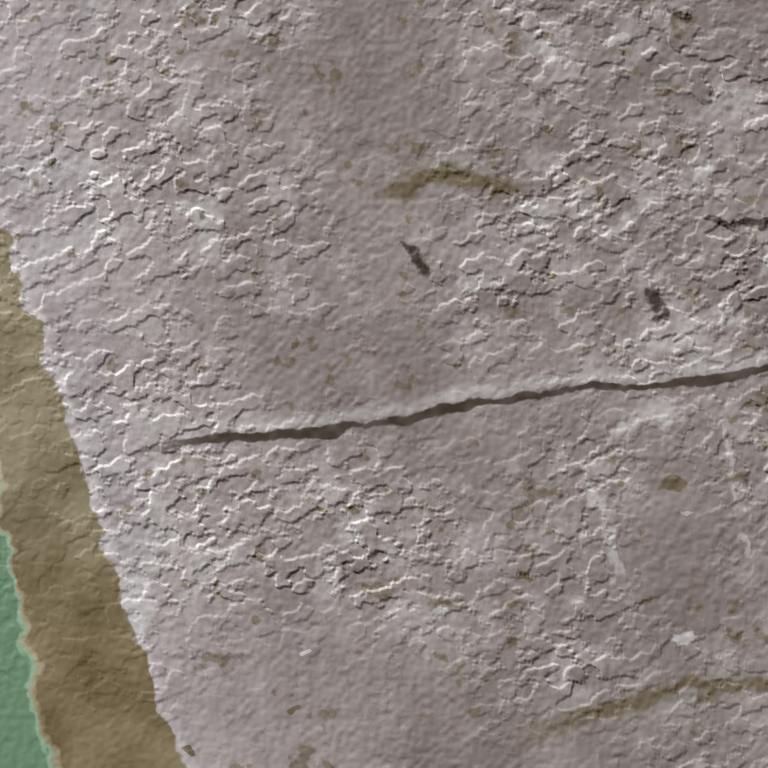
This texture is drawn by a Shadertoy shader. Its source:

```glsl
// Weathered plaster wall: mauve paint under flaking chalky lime, split by a long crack,
// with a brown band and a green corner at the lower left. A noise height field is lit
// from the upper left; cracks, ridges and hollows are warped strokes laid over it.

const vec3 PAINT_LIGHT = vec3(0.645, 0.612, 0.615);
const vec3 PAINT_DARK  = vec3(0.525, 0.488, 0.475);
const vec3 CHALK       = vec3(0.715, 0.700, 0.695);
const vec3 BROWN       = vec3(0.455, 0.405, 0.305);
const vec3 OLIVE       = vec3(0.400, 0.355, 0.275);
const vec3 GREEN       = vec3(0.410, 0.520, 0.420);
const vec3 SHADOW      = vec3(0.215, 0.180, 0.155);
const vec2 LIGHT_DIR   = vec2(-0.55, 0.83);

float hash(vec2 p) {
    return fract(sin(dot(p, vec2(127.1, 311.7))) * 43758.5453);
}

float noise(vec2 p) {
    vec2 i = floor(p), f = fract(p);
    f = f * f * (3.0 - 2.0 * f);
    return mix(mix(hash(i), hash(i + vec2(1, 0)), f.x),
               mix(hash(i + vec2(0, 1)), hash(i + vec2(1, 1)), f.x), f.y);
}

float fbm(vec2 p) {
    float sum = 0.0, amp = 0.53;
    for (int i = 0; i < 4; i++) {
        sum += amp * noise(p);
        p = mat2(1.6, 1.2, -1.2, 1.6) * p + 7.3;
        amp *= 0.5;
    }
    return sum;
}

// Soft elliptical spot
float blob(vec2 p, vec2 centre, vec2 radius) {
    vec2 q = (p - centre) / radius;
    return exp(-dot(q, q));
}

// Soft line from a to b
float stroke(vec2 p, vec2 a, vec2 b, float width) {
    vec2 ab = b - a;
    float t = clamp(dot(p - a, ab) / dot(ab, ab), 0.0, 1.0);
    return 1.0 - smoothstep(width * 0.3, width, length(p - a - ab * t));
}

// How heavily the surface flakes at p
float roughness(vec2 p) {
    float r = 0.42 + 0.5 * blob(p, vec2(0.22, 0.76), vec2(0.17, 0.30))
            + 0.45 * blob(p, vec2(0.40, 0.31), vec2(0.24, 0.10))
            + 0.35 * blob(p, vec2(0.82, 0.60), vec2(0.20, 0.15))
            - 0.40 * blob(p, vec2(0.40, 0.07), vec2(0.28, 0.15))
            - 0.35 * blob(p, vec2(0.42, 0.90), vec2(0.12, 0.11))
            - 0.45 * blob(p, vec2(0.36, 0.54), vec2(0.10, 0.04))
            - 0.25 * blob(p, vec2(0.89, 0.37), vec2(0.08, 0.07));
    return clamp(r + 1.3 * (fbm(p * 8.0) - 0.5), 0.1, 1.0);
}

// Raised lime veins and smears
float ridges(vec2 p) {
    float r = stroke(p, vec2(0.77, 0.39), vec2(0.80, 0.25), 0.011);
    r = max(r, stroke(p, vec2(0.95, 0.45), vec2(0.97, 0.26), 0.007));
    r = max(r, stroke(p, vec2(0.79, 0.70), vec2(0.92, 0.78), 0.015));
    r = max(r, stroke(p, vec2(0.84, 0.54), vec2(0.96, 0.60), 0.021));
    return max(r, stroke(p, vec2(0.80, 0.44), vec2(0.90, 0.47), 0.016));
}

float height(vec2 p, float rough) {
    vec2 slanted = vec2(0.82 * p.x + 0.35 * p.y, 1.15 * p.y - 0.45 * p.x);
    float flakes = smoothstep(0.43, 0.60, fbm(slanted * 52.0));
    return rough * (flakes + 0.6 * fbm(p * 105.0)) + 0.35 * noise(p * 140.0)
         + 0.5 * fbm(p * 22.0);
}

float crackY(float x) {
    return 0.405 + 0.141 * (x - 0.15) + 0.006 * sin(x * 14.0 - 2.0)
         + 0.010 * (fbm(vec2(x * 30.0, 4.0)) - 0.5);
}

void mainImage(out vec4 fragColor, in vec2 fragCoord) {
    vec2 uv = fragCoord / iResolution.xy;
    vec2 warp = vec2(fbm(uv * 38.0), fbm(uv * 38.0 + 31.0)) - 0.5;
    vec2 p = uv + 0.035 * warp;
    float rough = roughness(uv);
    float relief = height(uv, rough) - height(uv + 0.004 * LIGHT_DIR, rough);

    // Paint, broad stains and faint downward streaks
    float fade = smoothstep(0.06, 0.60, uv.x + 0.12 * uv.y + 0.2 * (fbm(uv * 5.0) - 0.5));
    vec3 col = mix(PAINT_LIGHT, PAINT_DARK, fade);
    col += 0.13 * (fbm(uv * 11.0 + 3.0) - 0.5);
    col += 0.035 * (noise(vec2(uv.x * 55.0 + uv.y * 14.0, uv.y * 5.0)) - 0.5);

    // Chalky lime patches and veins
    float chalk = smoothstep(0.46, 0.66, fbm(uv * 33.0 + 12.0)) * rough;
    float veins = ridges(p) * smoothstep(0.25, 0.55, fbm(uv * 48.0));
    col = mix(col, CHALK, max(0.65 * chalk, 0.75 * veins));

    // Scattered chips and pits
    for (int i = 0; i < 16; i++) {
        float k = float(i);
        vec2 c = vec2(0.2 + 0.8 * hash(vec2(k, 1.0)), hash(vec2(k, 2.0)));
        float size = 0.004 + 0.008 * hash(vec2(k, 3.0));
        float spot = smoothstep(0.35, 0.65, blob(p, c, size * vec2(1.5, 1.0)));
        col = mix(col, i % 2 == 0 ? CHALK : OLIVE, 0.85 * spot);
    }
    col = mix(col, OLIVE, 0.6 * smoothstep(0.68, 0.80, fbm(uv * 42.0 + 50.0)));

    // Hollow with a brown upper rim, and deep holes
    float ring = length((p - vec2(0.585, 0.735)) / vec2(0.075, 0.037)) - 1.0;
    float rim = (1.0 - smoothstep(0.15, 0.42, abs(ring))) * smoothstep(0.735, 0.755, p.y);
    col = mix(col, OLIVE, 0.85 * rim);
    float holes = max(stroke(p, vec2(0.535, 0.675), vec2(0.555, 0.648), 0.011),
                      stroke(p, vec2(0.845, 0.620), vec2(0.865, 0.592), 0.012));
    holes = max(holes, stroke(p, vec2(0.925, 0.715), vec2(1.02, 0.700), 0.008));
    holes = max(holes, stroke(p, vec2(0.875, 0.975), vec2(0.89, 0.972), 0.008));
    col = mix(col, SHADOW, 0.8 * holes);

    // Lower crack in a brown stain
    float stain = stroke(p, vec2(0.64, 0.030), vec2(0.87, 0.100), 0.018);
    stain = max(stain, stroke(p, vec2(0.86, 0.100), vec2(1.02, 0.112), 0.014));
    col = mix(col, OLIVE, 0.8 * stain * smoothstep(0.62, 0.82, uv.x));

    // Brown band and green corner, each with a pale broken lip
    float wallEdge = p.x - 0.235 + 0.33 * p.y;
    float greenEdge = p.x - 0.068 + 0.20 * p.y;
    float band = 1.0 - smoothstep(-0.003, 0.003, wallEdge);
    vec3 earth = BROWN + vec3(0.07, 0.08, 0.09) * smoothstep(0.1, 0.5, uv.y);
    earth += 0.20 * (fbm(uv * 18.0 + 8.0) - 0.5);
    earth = mix(GREEN, earth, smoothstep(-0.004, 0.004, greenEdge));
    earth += 0.14 * (1.0 - smoothstep(0.002, 0.009, abs(greenEdge)));
    col += 0.07 * (1.0 - smoothstep(0.0, 0.014, abs(wallEdge - 0.008)));
    col = mix(col, earth, band);
    col = mix(col, CHALK, stroke(p, vec2(0.175, 0.235), vec2(0.187, 0.185), 0.022));

    // Light on the relief
    col += relief * mix(0.36, 0.20, band);

    // Main crack: pale lip above, dark tapering gap
    float offset = uv.y - crackY(uv.x) + 0.012 * warp.y;
    float along = smoothstep(0.14, 0.29, uv.x);
    float gap = along * mix(0.0085, 0.0050, smoothstep(0.35, 0.60, uv.x))
              * (0.45 + 0.9 * noise(vec2(uv.x * 28.0, 2.0)));
    float lip = along * blob(vec2(offset, 0.0), vec2(0.015, 0.0), vec2(0.010, 1.0));
    col = mix(col, CHALK + 0.3 * relief, 0.6 * lip);
    float dark = 1.0 - smoothstep(gap - 0.002, gap + 0.002, abs(offset));
    col = mix(col, SHADOW + 0.12 * noise(uv * 90.0), 0.92 * dark * along);

    fragColor = vec4(clamp(col, 0.0, 1.0), 1.0);
}
```
